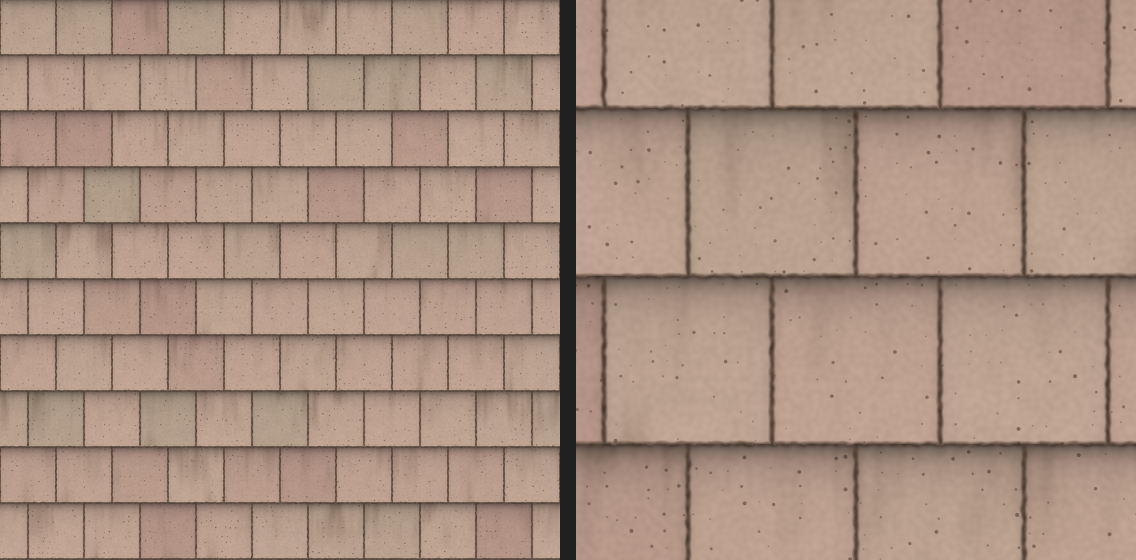
Left, the full canvas; right, a detail of the centre.
Write a Shadertoy shader that draws this texture.

```glsl
const float TILES = 10.0;
const float SPECK_CELLS = 110.0;
const vec3 CLAY = vec3(0.765, 0.652, 0.585);
const vec3 ROSE = vec3(0.685, 0.555, 0.505);
const vec3 OLIVE = vec3(0.675, 0.610, 0.530);
const vec3 STAIN = vec3(0.490, 0.400, 0.340);
const vec3 SPECK = vec3(0.450, 0.360, 0.300);
const vec3 GAP = vec3(0.310, 0.240, 0.195);

vec2 hash22(vec2 p) {
    vec3 q = fract(p.xyx * vec3(0.1031, 0.1030, 0.0973));
    q += dot(q, q.yzx + 33.33);
    return fract((q.xx + q.yz) * q.zy);
}

float cornerSlope(vec2 corner, vec2 offset, vec2 period) {
    float angle = 6.28318 * hash22(mod(corner, period)).x;
    return dot(vec2(cos(angle), sin(angle)), offset);
}

// Gradient noise that wraps after a whole number of cells
float gradientNoise(vec2 p, vec2 period) {
    vec2 cell = floor(p);
    vec2 f = fract(p);
    vec2 u = f * f * f * (f * (f * 6.0 - 15.0) + 10.0);
    vec2 e = vec2(1.0, 0.0);
    float low = mix(cornerSlope(cell, f, period),
                    cornerSlope(cell + e, f - e, period), u.x);
    float high = mix(cornerSlope(cell + e.yx, f - e.yx, period),
                     cornerSlope(cell + 1.0, f - 1.0, period), u.x);
    return mix(low, high, u.y);
}

float wrappedNoise(vec2 uv, vec2 cells) {
    return gradientNoise(uv * cells, cells);
}

float lineMask(float dist, float halfWidth, float softness) {
    return 1.0 - smoothstep(halfWidth - softness, halfWidth + softness, dist);
}

// Small pits, one possible pit per grid cell
float specks(vec2 uv, float cells, float pixel) {
    vec2 p = uv * cells;
    vec2 id = mod(floor(p), cells);
    vec2 centre = 0.25 + 0.5 * hash22(id + 17.0);
    vec2 rnd = hash22(id + 131.0);
    float radius = mix(0.05, 0.13, rnd.y * rnd.y);
    float dist = length(fract(p) - centre);
    return step(rnd.x, 0.30) * mix(0.35, 0.85, rnd.y)
        * lineMask(dist, radius, pixel * cells * 0.7);
}

// Each tile leans towards rose or olive by its own amount
vec3 tileColour(vec2 rnd) {
    vec3 tint = rnd.x < 0.5 ? ROSE : OLIVE;
    float amount = 0.04 + 0.30 * rnd.y + 0.36 * smoothstep(0.60, 1.0, rnd.y);
    return mix(CLAY, tint, amount);
}

// Vertical weathering below the overlap, plus an occasional foot smudge
float streaks(vec2 f, vec2 id) {
    vec2 rnd = hash22(id + 71.0);
    vec2 start = floor(rnd * 200.0);
    vec2 period = vec2(256.0);
    float broad = gradientNoise(f * vec2(3.0, 0.9) + start, period);
    float thin = gradientNoise(f * vec2(11.0, 1.2) + start.yx, period);
    float run = smoothstep(-0.15, 0.75, broad + 0.45 * thin);
    float wear = mix(0.22, 0.75, rnd.x * rnd.x);
    float smudge = exp(-pow((f.x - rnd.x) * 11.0, 2.0) - f.y * 4.0);
    return run * wear * smoothstep(0.0, 1.0, f.y)
        + 0.40 * step(0.86, rnd.y) * smudge * (0.8 + thin);
}

void mainImage(out vec4 fragColor, in vec2 fragCoord) {
    vec2 uv = fragCoord / iResolution.xy;
    float pixel = 1.0 / min(iResolution.x, iResolution.y);

    // Staggered courses with faintly rough edges
    vec2 rough = vec2(wrappedNoise(uv, vec2(20.0, 150.0)),
                      wrappedNoise(uv, vec2(150.0, 20.0)));
    vec2 p = uv * TILES + 0.009 * rough - vec2(0.0, 0.022);
    float row = floor(p.y);
    p.x += 0.5 * mod(row + 1.0, 2.0);
    vec2 id = mod(vec2(floor(p.x), row), TILES);
    vec2 f = fract(p);
    vec2 edge = min(f, 1.0 - f);

    // Clay surface: tint, stains, mottling, grain and pits
    vec3 colour = tileColour(hash22(id + 5.0));
    colour = mix(colour, STAIN, clamp(streaks(f, id), 0.0, 0.6));
    float mottle = wrappedNoise(uv, vec2(50.0));
    float grain = wrappedNoise(uv, vec2(230.0));
    colour *= 1.0 + 0.025 * mottle + 0.045 * grain;
    colour = mix(colour, SPECK, specks(uv, SPECK_CELLS, pixel));

    // Shadow cast by the course above and soft darkening at the joints
    float drop = 1.0 - f.y;
    float shadow = 0.40 * exp(-drop / 0.065) + 0.14 * exp(-drop / 0.22);
    colour *= 1.0 - shadow;
    colour *= 1.0 - 0.14 * exp(-edge.x / 0.025);

    // Open joints and the dark lower lip of each course, broken by wear
    float softness = max(TILES * pixel * 0.7, 0.013);
    float crumble = 0.006 * wrappedNoise(uv, vec2(170.0));
    float joint = lineMask(edge.x, 0.013 + crumble, softness);
    float lip = lineMask(edge.y, 0.013 + crumble, softness);
    colour = mix(colour, GAP * (1.0 + 0.4 * grain), max(joint * 0.92, lip * 0.80));

    fragColor = vec4(clamp(colour, 0.0, 1.0), 1.0);
}
```
